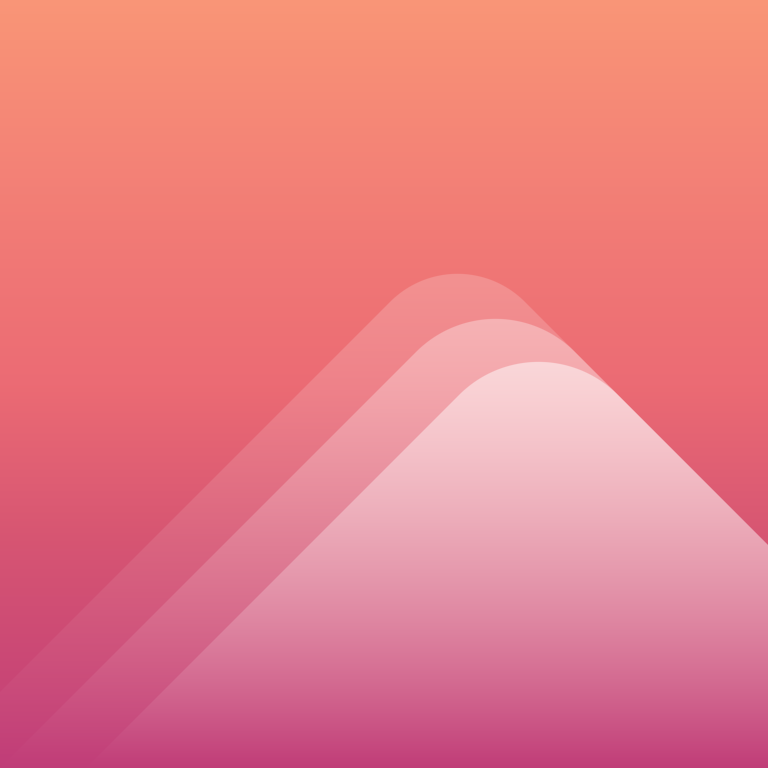
Reproduce this background procedurally as a three.js fragment shader.

```glsl
varying vec2 vUv;

// Sky colours from top to bottom, with the heights of the inner stops
const vec3 SKY_TOP = vec3(0.976, 0.585, 0.465);
const vec3 SKY_CORAL = vec3(0.945, 0.480, 0.460);
const vec3 SKY_ROSE = vec3(0.922, 0.418, 0.453);
const vec3 SKY_BERRY = vec3(0.840, 0.333, 0.448);
const vec3 SKY_BOTTOM = vec3(0.752, 0.235, 0.468);
const float CORAL_HEIGHT = 0.7;
const float ROSE_HEIGHT = 0.5;
const float BERRY_HEIGHT = 0.3;

// Hills: x of the unrounded apex, corner radius, opacity at the crest
const vec3 BACK_HILL = vec3(0.5957, 0.1237, 0.20);
const vec3 MIDDLE_HILL = vec3(0.6452, 0.1458, 0.34);
const vec3 FRONT_HILL = vec3(0.7012, 0.1458, 0.52);
const vec3 MIST = vec3(1.0);
const float SHARED_SLOPE = 1.2904; // x + y along the common right flank
const float EDGE_SOFTNESS = 0.001;
const float SQRT2 = 1.41421;

vec3 skyColor(float height) {
  vec3 color = mix(SKY_BOTTOM, SKY_BERRY, clamp(height / BERRY_HEIGHT, 0.0, 1.0));
  color = mix(color, SKY_ROSE,
    clamp((height - BERRY_HEIGHT) / (ROSE_HEIGHT - BERRY_HEIGHT), 0.0, 1.0));
  color = mix(color, SKY_CORAL,
    clamp((height - ROSE_HEIGHT) / (CORAL_HEIGHT - ROSE_HEIGHT), 0.0, 1.0));
  return mix(color, SKY_TOP,
    clamp((height - CORAL_HEIGHT) / (1.0 - CORAL_HEIGHT), 0.0, 1.0));
}

// Signed distance to a right-angled peak with a rounded tip
float peakDistance(vec2 point, vec2 apex, float radius) {
  vec2 offset = point - apex + vec2(0.0, radius * SQRT2);
  offset.x = abs(offset.x);
  float flank = (offset.x + offset.y) / SQRT2;
  float tip = length(offset);
  return (offset.x < offset.y ? tip : flank) - radius;
}

// Lay a translucent hill, fading towards the ground, over a colour
vec3 addHill(vec3 color, vec2 point, vec3 hill) {
  vec2 apex = vec2(hill.x, SHARED_SLOPE - hill.x);
  float crest = apex.y - hill.y * (SQRT2 - 1.0);
  float dist = peakDistance(point, apex, hill.y);
  float coverage = 1.0 - smoothstep(-EDGE_SOFTNESS, EDGE_SOFTNESS, dist);
  float fade = clamp(point.y / crest, 0.0, 1.0);
  return mix(color, MIST, coverage * fade * hill.z);
}

void main() {
  vec3 color = skyColor(vUv.y);
  color = addHill(color, vUv, BACK_HILL);
  color = addHill(color, vUv, MIDDLE_HILL);
  color = addHill(color, vUv, FRONT_HILL);
  gl_FragColor = vec4(color, 1.0);
}
```
